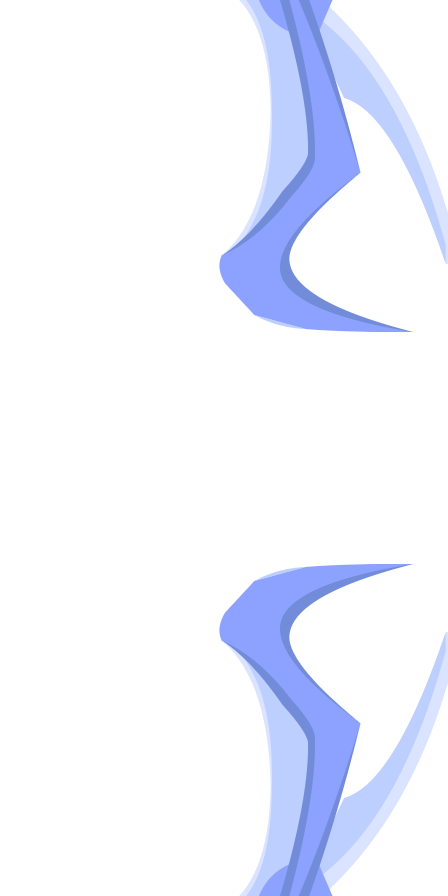
A WebGL 1 fragment shader for this background:

```glsl
precision highp float;
// Two mirrored angular blue limbs with pale swept blades on a white ground.
uniform vec2 u_resolution;

// Smooth coverage to the right of a quadratic curve a-b-c that descends in y.
// Zero above a and below c, so edges chain by addition.
float side(vec2 p, vec2 a, vec2 b, vec2 c) {
  float rise = b.y - a.y;
  float bend = c.y - b.y - rise;
  float drop = p.y - a.y;
  float root = sqrt(max(rise * rise + bend * drop, 0.0));
  float t = clamp(drop / max(rise + root, 0.001), 0.0, 1.0);
  float x = mix(mix(a.x, b.x, t), mix(b.x, c.x, t), t);
  vec2 along = mix(b - a, c - b, t);
  float dist = (p.x - x) * along.y / length(along);
  float cover = clamp(dist * u_resolution.x / 384.0 + 0.5, 0.0, 1.0);
  return cover * step(a.y, p.y) * (1.0 - step(c.y, p.y));
}

// Straight version of the same edge.
float side(vec2 p, vec2 a, vec2 c) {
  return side(p, a, 0.5 * (a + c), c);
}

vec3 paint(vec2 p) {
  vec3 blue = vec3(0.553, 0.635, 1.0);
  vec3 light = vec3(0.74, 0.81, 1.0);
  vec3 pale = vec3(0.855, 0.89, 1.0);
  vec3 shade = vec3(0.45, 0.55, 0.85);
  vec3 col = vec3(1.0);

  // Right blade: pale rim and light body
  float bladeInner = side(p, vec2(255, 0), vec2(295, 84))
                   + side(p, vec2(295, 84), vec2(338, 96), vec2(382, 226));
  float rim = bladeInner
            - side(p, vec2(276, 0), vec2(352, 68), vec2(386, 190));
  float body = bladeInner
             - side(p, vec2(255, 0), vec2(272, 15))
             - side(p, vec2(272, 15), vec2(343, 67), vec2(382, 210))
             - side(p, vec2(382, 210), vec2(382, 226));
  col = mix(col, pale, clamp(rim, 0.0, 1.0));
  col = mix(col, light, clamp(body, 0.0, 1.0));

  // Left contour of the lit limb face, which also bounds the membrane
  float faceLeft = side(p, vec2(248, 0), vec2(271, 85), vec2(270, 135))
                 + side(p, vec2(270, 135), vec2(270, 146), vec2(250, 168))
                 + side(p, vec2(250, 168), vec2(222, 205), vec2(190, 219));

  // Left membrane behind the limb
  float membraneRim = side(p, vec2(205, 0), vec2(231, 28), vec2(232, 95))
                    + side(p, vec2(232, 95), vec2(230, 185), vec2(190, 219)) - faceLeft;
  float membrane = side(p, vec2(211, 0), vec2(233, 28), vec2(233, 95))
                 + side(p, vec2(233, 95), vec2(235, 188), vec2(194, 219)) - faceLeft;
  col = mix(col, pale, clamp(membraneRim, 0.0, 1.0));
  col = mix(col, light, clamp(membrane, 0.0, 1.0));

  // Collar at the canvas edge and thin glint under the sole
  float collar = side(p, vec2(222, 0), vec2(230, 20), vec2(250, 28))
               - side(p, vec2(285, 0), vec2(273, 28));
  float sole = side(p, vec2(218, 270), vec2(262, 282));
  float glint = side(p, vec2(218, 270), vec2(238, 281), vec2(262, 282)) - sole;
  col = mix(col, blue, clamp(collar, 0.0, 1.0));
  col = mix(col, light, clamp(glint, 0.0, 1.0));

  // Heel and sole, shared by the silhouette and the lit face
  float foot = side(p, vec2(190, 219), vec2(185, 230), vec2(193, 243))
             + side(p, vec2(193, 243), vec2(218, 270)) + sole
             + side(p, vec2(262, 282), vec2(290, 284.5), vec2(356, 285));

  // Shaded limb silhouette
  float limb = side(p, vec2(240, 0), vec2(265, 85), vec2(264, 132))
             + side(p, vec2(264, 132), vec2(262, 142), vec2(242, 164))
             + side(p, vec2(242, 164), vec2(215, 203), vec2(190, 219)) + foot
             - side(p, vec2(265, 0), vec2(290, 70), vec2(309, 148))
             - side(p, vec2(309, 148), vec2(248, 198), vec2(248, 222))
             - side(p, vec2(248, 222), vec2(249, 258), vec2(356, 285));

  // Lit limb face
  float face = faceLeft + foot
             - side(p, vec2(256, 0), vec2(283, 64), vec2(309, 148))
             - side(p, vec2(309, 148), vec2(241, 198), vec2(240, 228))
             - side(p, vec2(240, 228), vec2(238, 266), vec2(356, 285));
  limb = clamp(limb, 0.0, 1.0);
  face = clamp(face, 0.0, limb);
  return col * (1.0 - limb) + shade * (limb - face) + blue * face;
}

void main() {
  vec2 uv = gl_FragCoord.xy / u_resolution;
  // Fold the halves: y runs from the outer edge to the middle, 384 units each way
  vec2 p = 384.0 * vec2(uv.x, 1.0 - abs(2.0 * uv.y - 1.0));
  vec3 col = vec3(1.0);
  if (p.x > 180.0 && p.y < 288.0) col = paint(p);
  gl_FragColor = vec4(col, 1.0);
}
```
